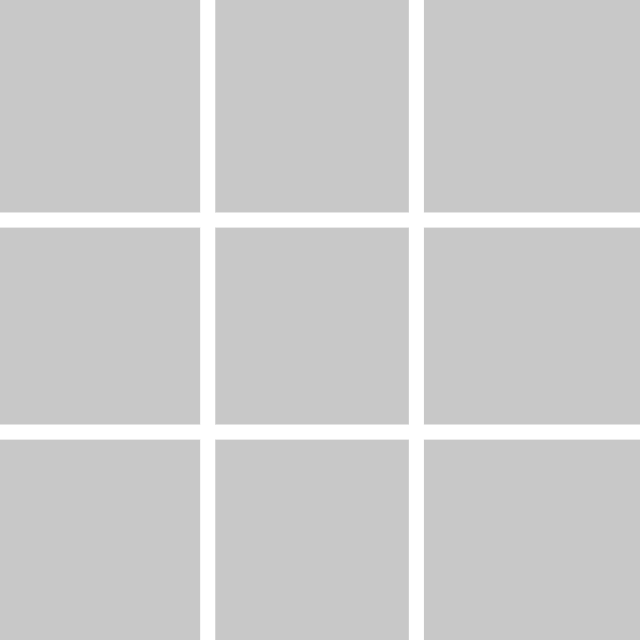
Write a three.js fragment shader that draws this pattern.

```glsl
// Three by three grey tiles separated by plain white bars.
varying vec2 vUv;

// Distance to the nearer of the two bar centres on each axis.
vec2 barDistance(vec2 p) {
  vec2 firstBar = vec2(0.3246, 0.3249);
  vec2 spacing = vec2(0.3260, 0.3313);
  vec2 index = clamp(floor((p - firstBar) / spacing + 0.5), 0.0, 1.0);
  return abs(p - firstBar - index * spacing);
}

void main() {
  vec3 tileGrey = vec3(0.784);
  vec3 barWhite = vec3(1.0);

  // Soft-edged bars, merged where they cross.
  float halfWidth = 0.0118;
  vec2 bars = 1.0 - smoothstep(halfWidth - 0.001, halfWidth + 0.001, barDistance(vUv));
  gl_FragColor = vec4(mix(tileGrey, barWhite, max(bars.x, bars.y)), 1.0);
}
```
